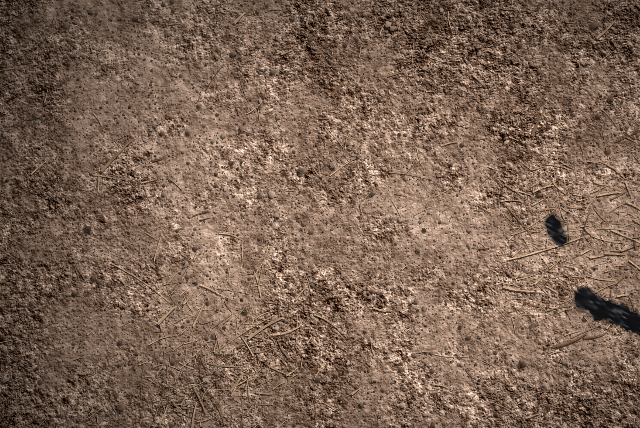
Give the GLSL for this texture, as a Shadertoy shader.

```glsl
const vec2 LIGHT = vec2(0.53, 0.85);
const float SOIL_TONE = 0.575;
const float RELIEF = 0.46;
const float SPECKLE = 0.3;
const float PATCH_CONTRAST = 0.34;
const float TRACK_CONTRAST = 0.12;
const float VIGNETTE = 0.5;
const vec3 STRAW_PALE = vec3(0.9, 0.75, 0.6);
const vec3 STRAW_BROWN = vec3(0.45, 0.32, 0.23);
const vec3 SCRAP_DARK = vec3(0.07, 0.07, 0.08);
const vec2 HEAP_LEFT = vec2(0.52, 0.17);
const vec2 HEAP_RIGHT = vec2(1.36, 0.43);
const vec2 TRACK_NORMAL = vec2(0.866, 0.5);
const int PEBBLE_LAYERS = 4;
const int STRAW_LAYERS = 13;

float hash(vec2 p) {
    return fract(sin(dot(p, vec2(127.1, 311.7))) * 43758.5453);
}

vec2 hash2(vec2 p) {
    return vec2(hash(p), hash(p + 17.3));
}

float noise(vec2 p) {
    vec2 i = floor(p), f = fract(p);
    f = f * f * (3.0 - 2.0 * f);
    return mix(mix(hash(i), hash(i + vec2(1, 0)), f.x),
               mix(hash(i + vec2(0, 1)), hash(i + vec2(1, 1)), f.x), f.y);
}

mat2 rotation(float angle) {
    float c = cos(angle), s = sin(angle);
    return mat2(c, s, -s, c);
}

float soilHeight(vec2 p) {
    float height = 0.0, amplitude = 1.0;
    p *= 20.0;
    for (int i = 0; i < 6; i++) {
        p = rotation(0.6) * p * 1.75 + 7.7;
        height += amplitude * noise(p);
        amplitude *= 0.86;
    }
    return height;
}

float dustPatches(vec2 p) {
    return 0.6 * noise(p * 4.0) + 0.4 * noise(rotation(0.5) * p * 11.0 + 5.0);
}

// Brown ramp from shadow to dust
vec3 earth(float tone) {
    return max(tone * vec3(1.0, 0.93, 0.87) - vec3(0.0, 0.07, 0.11), 0.02);
}

// How much straw gathers at a place
float litter(vec2 p) {
    float left = length((p - HEAP_LEFT) * vec2(1.0, 0.9));
    float right = length((p - HEAP_RIGHT) * vec2(0.85, 1.0));
    return max(smoothstep(0.27, 0.07, left), 0.75 * smoothstep(0.28, 0.05, right));
}

void scatterPebbles(inout vec3 color, vec2 p, float cells, float share, float seed) {
    vec2 g = p * cells;
    float blur = cells / iResolution.y;
    for (int k = 0; k < 9; k++) {
        vec2 cell = floor(g) + vec2(k % 3 - 1, k / 3 - 1);
        vec2 id = cell + seed;
        if (hash(id) > share * (1.6 - 1.3 * dustPatches(cell / cells))) continue;
        vec2 d = g - cell - 0.25 - 0.5 * hash2(id + 3.1);
        float size = hash(id + 5.7);
        float radius = mix(0.12, 0.32, size * size);
        vec2 q = rotation(6.3 * hash(id + 9.2)) * d * vec2(1.0, 1.0 + 0.7 * hash(id + 7.4));
        float outline = length(q) + radius * 0.9 * (noise(q / radius * 1.4 + id) - 0.5);
        float shadow = smoothstep(1.25, 0.7, length(d + LIGHT * radius * 0.6) / radius);
        color *= 1.0 - 0.55 * shadow;
        float tone = mix(0.34, 0.7, hash(id + 11.9)) + 0.17 * dot(d, LIGHT) / radius;
        tone += 0.2 * (noise(p * 160.0) - 0.5);
        vec3 stone = mix(earth(tone), vec3(tone * 0.85), 0.15 * hash(id + 13.4));
        color = mix(color, stone, smoothstep(0.5 * blur, -0.5 * blur, outline - radius));
    }
}

void scatterStraws(inout vec3 color, vec2 p, float cells, float seed) {
    vec2 g = p * cells;
    float blur = 0.5 * cells / iResolution.y;
    for (int k = 0; k < 9; k++) {
        vec2 cell = floor(g) + vec2(k % 3 - 1, k / 3 - 1);
        vec2 id = cell + seed;
        vec2 center = cell + hash2(id + 2.3);
        if (hash(id) > 0.07 + 0.65 * litter(center / cells)) continue;
        float lean = center.x > 0.9 * cells ? 0.35 : 0.9;
        mat2 turn = rotation(-lean - 1.8 * (hash(id + 4.1) + hash(id + 5.3) - 1.0));
        float halfLength = mix(0.12, 0.55, hash(id + 6.6));
        float halfWidth = mix(0.0009, 0.0034, pow(hash(id + 8.8), 3.0)) * sqrt(10.0 * cells);
        vec2 q = turn * (g - center);
        vec2 s = turn * (g - center + LIGHT * (halfWidth * 1.6 + 0.001 * cells));
        float bend = 0.7 * (hash(id + 10.5) - 0.5);
        q.y += bend * q.x * q.x;
        s.y += bend * s.x * s.x;
        float taper = halfWidth * (1.0 - 0.5 * smoothstep(-halfLength, halfLength, q.x));
        float body = max(abs(q.x) - halfLength, abs(q.y) - taper);
        float shade = max(abs(s.x) - halfLength, abs(s.y) - taper);
        color *= 1.0 - 0.6 * smoothstep(blur, -blur, shade);
        vec3 straw = mix(STRAW_BROWN, STRAW_PALE, sqrt(hash(id + 12.7)));
        float fibre = noise(vec2(q.x * 9.0, q.y / halfWidth * 1.5) + id);
        straw *= 0.8 + 0.35 * fibre;
        color = mix(color, straw, smoothstep(blur, -blur, body));
    }
}

// Crumpled dark sheet lying between two points
void layScrap(inout vec3 color, vec2 p, vec2 a, vec2 b, float radius) {
    vec2 along = b - a;
    float h = clamp(dot(p - a, along) / dot(along, along), 0.0, 1.0);
    float ragged = 0.4 + 0.6 * noise(p * 40.0) + 0.5 * noise(p * 110.0);
    float d = length(p - a - along * h) - radius * ragged;
    float folds = noise(rotation(0.5) * p * vec2(70.0, 190.0));
    vec3 sheet = SCRAP_DARK + 0.35 * pow(folds, 4.0);
    color *= 1.0 - 0.4 * smoothstep(0.01, 0.0, d);
    color = mix(color, sheet, smoothstep(0.7, -0.7, d * iResolution.y));
}

void mainImage(out vec4 fragColor, in vec2 fragCoord) {
    vec2 p = fragCoord / iResolution.y;

    // Soil: smooth dust between gritty patches, diagonal wheel tracks
    float patches = dustPatches(p);
    float grit = mix(1.35, 0.6, smoothstep(0.3, 0.7, 0.5 * patches + 0.5 * noise(p * 17.0 + 3.0)));
    float relief = soilHeight(p) - soilHeight(p + LIGHT * 0.003);
    float speckle = noise(rotation(0.9) * p * 70.0) + noise(rotation(0.3) * p * 180.0) - 1.0;
    float clods = noise(rotation(1.1) * p * 27.0) - 0.5;
    float across = dot(p, TRACK_NORMAL);
    float along = dot(p, vec2(TRACK_NORMAL.y, -TRACK_NORMAL.x));
    float track = noise(vec2(across * 34.0 + noise(p * 7.0), along * 4.0)) - 0.5;
    track *= smoothstep(0.4, 0.08, abs(across - 0.92));
    float tone = SOIL_TONE + grit * (RELIEF * relief + SPECKLE * speckle) + 0.1 * clods;
    vec3 color = earth(tone + TRACK_CONTRAST * track + PATCH_CONTRAST * (patches - 0.5));

    // Grit, from fine to coarse
    for (int i = 0; i < PEBBLE_LAYERS; i++) {
        float layer = float(i);
        scatterPebbles(color, p, 125.0 / pow(1.6, layer), 0.5 - 0.155 * layer, 31.0 * layer);
    }

    // Straw, from short to long
    for (int i = 0; i < STRAW_LAYERS; i++) {
        float layer = float(i);
        scatterStraws(color, p, mix(27.0, 5.5, layer / float(STRAW_LAYERS - 1)), 47.0 * layer + 3.0);
    }

    layScrap(color, p, vec2(1.36, 0.30), vec2(1.50, 0.24), 0.024);
    layScrap(color, p, vec2(1.29, 0.48), vec2(1.31, 0.44), 0.015);

    // Darker margins, deepest at the left
    float margin = length((p - vec2(0.92, 0.46)) / vec2(0.95, 0.68));
    color *= 1.0 - VIGNETTE * smoothstep(0.35, 1.35, margin);
    fragColor = vec4(clamp(color, 0.0, 1.0), 1.0);
}
```
